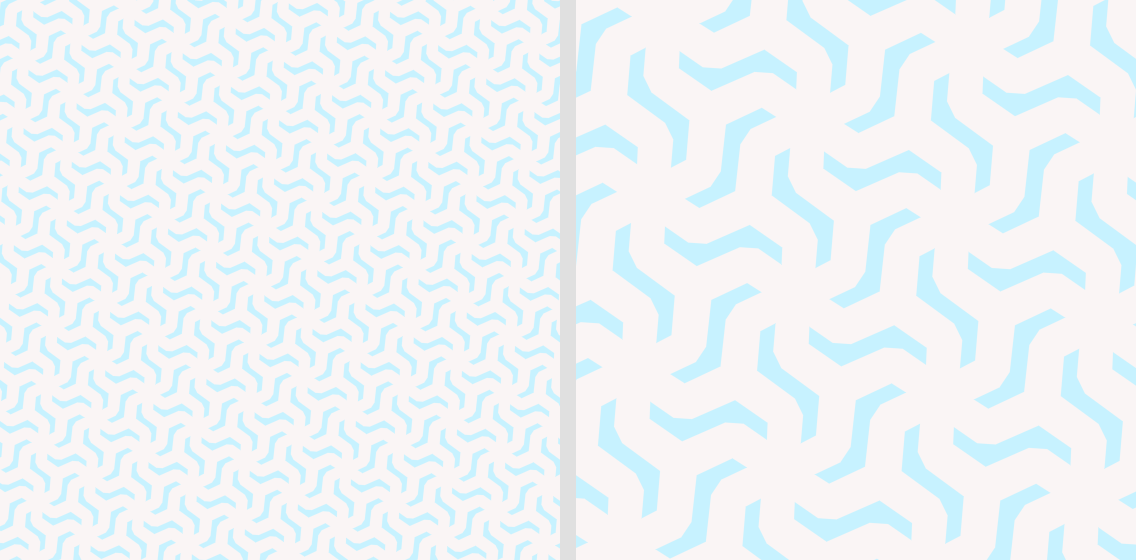
Left: the whole. Right: its middle third, enlarged.
A Shadertoy shader for this pattern:

```glsl
// Pale blue zigzag strokes forming six-armed pinwheels on a warm white ground.
// Each stroke is a polygon with half-turn symmetry, centred on an edge of a
// tilted triangular lattice; three turns of 60 degrees cover all the edges.

#define PERIOD 0.1047              // lattice spacing, in canvas heights
#define TILT -0.607                // angle of one lattice axis, in radians
#define ORIGIN vec2(0.4727, 0.595) // centre of one pinwheel
#define GROUND vec3(0.98, 0.96, 0.96)
#define STROKE vec3(0.78, 0.95, 1.00)

const int HALF_COUNT = 5;

// Half the stroke outline; the other half is its negative.
const vec2 HALF_OUTLINE[HALF_COUNT] = vec2[HALF_COUNT](
    vec2(-0.334, -0.100), // tip, inner side
    vec2(-0.282, -0.182), // tip, outer side
    vec2(-0.057, -0.182), // outer elbow
    vec2( 0.083,  0.046), // inner bevel, start
    vec2( 0.173,  0.100)  // inner bevel, end
);

// Expresses p in axes turned by the given angle.
vec2 toTurnedAxes(vec2 p, float angle) {
    float c = cos(angle), s = sin(angle);
    return mat2(c, -s, s, c) * p;
}

// Offset from the nearest point of a unit triangular lattice.
vec2 latticeOffset(vec2 p) {
    vec2 cell = vec2(1.0, sqrt(3.0));
    vec2 a = p - cell * floor(p / cell + 0.5);
    vec2 b = p - cell * (floor(p / cell) + 0.5);
    return dot(a, a) < dot(b, b) ? a : b;
}

vec2 outlinePoint(int i) {
    return i < HALF_COUNT ? HALF_OUTLINE[i] : -HALF_OUTLINE[i - HALF_COUNT];
}

// Signed distance to the stroke, negative inside.
float strokeDistance(vec2 p) {
    float nearest = 1e3;
    float side = 1.0;
    vec2 b = outlinePoint(2 * HALF_COUNT - 1);
    for (int i = 0; i < 2 * HALF_COUNT; i++) {
        vec2 a = outlinePoint(i);
        vec2 edge = b - a, w = p - a;
        vec2 gap = w - edge * clamp(dot(w, edge) / dot(edge, edge), 0.0, 1.0);
        nearest = min(nearest, dot(gap, gap));

        // Flip the sign at each crossing of a horizontal ray.
        bvec3 crossing = bvec3(p.y >= a.y, p.y < b.y, edge.x * w.y > edge.y * w.x);
        if (all(crossing) || !any(crossing)) side = -side;
        b = a;
    }
    return side * sqrt(nearest);
}

void mainImage(out vec4 fragColor, in vec2 fragCoord) {
    vec2 p = (fragCoord / iResolution.y - ORIGIN) / PERIOD;
    float pixel = 1.0 / (iResolution.y * PERIOD);

    // Strokes along the three lattice directions
    float d = 1e3;
    for (int k = 0; k < 3; k++) {
        vec2 q = toTurnedAxes(p, TILT + float(k) * radians(60.0));
        d = min(d, strokeDistance(latticeOffset(q - vec2(0.5, 0.0))));
    }

    float coverage = 1.0 - smoothstep(-0.7 * pixel, 0.7 * pixel, d);
    fragColor = vec4(mix(GROUND, STROKE, coverage), 1.0);
}
```
